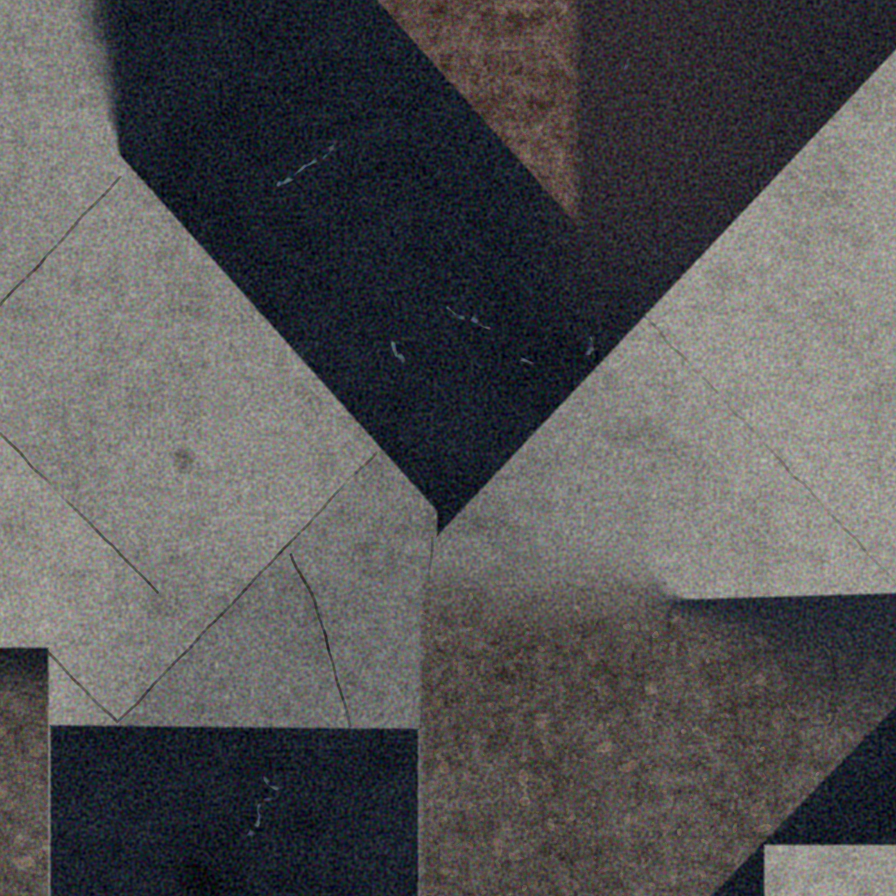
A WebGL 2 fragment shader for this texture:

```glsl
#version 300 es
precision highp float;
uniform vec2 u_resolution;
out vec4 outColor;

const vec3 STONE_LIGHT = vec3(0.59, 0.58, 0.555);
const vec3 STONE_GREY = vec3(0.43, 0.43, 0.425);
const vec3 NAVY = vec3(0.12, 0.145, 0.19);
const vec3 INK = vec3(0.07, 0.09, 0.125);
const vec3 UMBER = vec3(0.195, 0.175, 0.195);
const vec3 TERRAZZO = vec3(0.315, 0.29, 0.275);
const vec3 RUST = vec3(0.34, 0.275, 0.255);
const vec3 CHIP = vec3(0.51, 0.44, 0.38);
const vec3 SCUFF = vec3(0.40, 0.47, 0.51);
const vec2 KNEE = vec2(0.134, 0.827);
const vec2 TIP = vec2(0.488, 0.402);
const float EDGE = 0.0022;
const float GRAIN_SCALE = 250.0;
const float GRAIN = 0.23;
const float CHIP_SCALE = 34.0;

// Segments as start.xy, end.xy
const vec4 JOINTS[8] = vec4[8](
  vec4(0, 0.659, 0.134, 0.802), vec4(0, 0.516, 0.176, 0.339),
  vec4(0.052, 0.273, 0.13, 0.193), vec4(0.13, 0.193, 0.42, 0.495),
  vec4(0.325, 0.381, 0.352, 0.329), vec4(0.352, 0.329, 0.391, 0.19),
  vec4(0.482, 0.4, 0.47, 0.187), vec4(0.719, 0.648, 1, 0.349));
const vec4 SCUFFS[9] = vec4[9](
  vec4(0.438, 0.617, 0.444, 0.6), vec4(0.444, 0.6, 0.451, 0.605),
  vec4(0.5, 0.651, 0.548, 0.637), vec4(0.655, 0.618, 0.657, 0.608),
  vec4(0.575, 0.6, 0.596, 0.59), vec4(0.69, 0.916, 0.707, 0.932),
  vec4(0.31, 0.795, 0.375, 0.835), vec4(0.298, 0.135, 0.315, 0.12),
  vec4(0.278, 0.06, 0.3, 0.11));

vec2 hash2(vec2 p) {
  vec3 q = fract(p.xyx * vec3(0.1031, 0.1030, 0.0973));
  q += dot(q, q.yzx + 33.33);
  return fract((q.xx + q.yz) * q.zy);
}

float corner(vec2 i, vec2 f, vec2 c) {
  float a = 6.2832 * hash2(i + c).x;
  return dot(vec2(cos(a), sin(a)), f - c);
}

float noise(vec2 p) {
  vec2 i = floor(p), f = p - i, u = f * f * (3.0 - 2.0 * f);
  return mix(mix(corner(i, f, vec2(0)), corner(i, f, vec2(1, 0)), u.x),
             mix(corner(i, f, vec2(0, 1)), corner(i, f, vec2(1)), u.x), u.y);
}

vec2 noise2(vec2 p) { return vec2(noise(p), noise(p + 50.0)); }

float fbm(vec2 p) {
  float sum = 0.0, amp = 0.6;
  for (int i = 0; i < 5; i++) { sum += amp * noise(p); p = p * 2.03 + 17.3; amp *= 0.65; }
  return sum;
}

float fill(float d, float w) { return smoothstep(-w, w, d); }

// Signed distance to a line, positive to the left of a -> b
float side(vec2 p, vec2 a, vec2 b) {
  vec2 d = normalize(b - a), q = p - a;
  return d.x * q.y - d.y * q.x;
}

float segment(vec2 p, vec4 s) {
  vec2 q = p - s.xy, d = s.zw - s.xy;
  return length(q - d * clamp(dot(q, d) / dot(d, d), 0.0, 1.0));
}

// Scattered rotated flecks
float chips(vec2 p) {
  float m = 0.0, rough = 0.3 * noise(p * 3.0);
  for (int k = 0; k < 9; k++) {
    vec2 cell = floor(p) + vec2(k % 3 - 1, k / 3 - 1);
    vec2 h = hash2(cell), r = hash2(cell + 71.0), q = p - cell - h;
    float a = 6.2832 * r.x, size = mix(0.12, 0.52, r.y * r.y);
    q = mat2(cos(a), sin(a), -sin(a), cos(a)) * q * vec2(1.0, 1.7);
    m = max(m, (1.0 - smoothstep(size * 0.5, size, length(q) + rough)) * h.x);
  }
  return m;
}

void main() {
  vec2 p = gl_FragCoord.xy / u_resolution;
  float cloud = fbm(p * 6.0), mottle = fbm(p * vec2(22, 30) + 9.0), pits = fbm(p * 65.0 + 31.0);
  float flecks = max(chips(p * CHIP_SCALE), 0.6 * chips(p * CHIP_SCALE * 1.9 + 40.0));

  // Stone slabs, stains and joints
  float lowSlab = fill(-side(p, JOINTS[3].xy, JOINTS[3].zw), EDGE);
  float outer = fill(-side(p, JOINTS[1].xy, JOINTS[1].zw), EDGE) * smoothstep(0.2, 0.1, p.x);
  float tone = mix(0.62, 0.25, lowSlab) + 0.3 * outer;
  tone -= 0.35 * smoothstep(0.45, 0.25, p.y) * smoothstep(0.04, 0.12, p.x);
  float rightTone = 0.15 + 0.85 * smoothstep(0.03, 0.42, distance(p, TIP));
  tone = mix(tone, rightTone, smoothstep(0.46, 0.5, p.x));
  vec3 stone = mix(STONE_GREY, STONE_LIGHT, clamp(tone, 0.0, 1.0));
  stone += 0.09 * (cloud + mottle) + 0.1 * pits;
  stone -= 0.11 * smoothstep(0.08, 0.5, mottle + 0.5 * cloud) * (0.6 + pits);
  stone -= 0.13 * smoothstep(0.018, 0.004, distance(p, vec2(0.206, 0.487)));
  vec2 wobble = p + 0.003 * noise2(p * 35.0);
  float joint = 0.0;
  for (int i = 0; i < 8; i++)
    joint = max(joint, (i < 6 ? 0.22 : 0.11) * smoothstep(0.0026, 0.0004, segment(wobble, JOINTS[i])));
  stone -= joint * clamp(0.8 + 1.2 * noise(p * 30.0), 0.3, 1.1);

  // Polished dark stone with broken scuffs
  vec3 dark = mix(INK, NAVY, clamp(0.5 + 0.8 * cloud + 0.7 * mottle, 0.0, 1.0));
  float warm = smoothstep(0.57, 0.67, p.x) * smoothstep(0.55, 0.85, p.y);
  dark = mix(dark, UMBER, warm * (1.0 - 0.5 * smoothstep(0.7, 1.0, p.x))) + 0.05 * pits;
  float blot = smoothstep(0.06, 0.0, distance(p, vec2(0.23, 0.03)));
  dark *= 1.0 - 0.6 * blot * fill(mottle, 0.2);
  float scuff = 1.0;
  vec2 bent = p + 0.012 * noise2(p * 45.0);
  for (int i = 0; i < 9; i++) scuff = min(scuff, segment(bent, SCUFFS[i]));
  dark = mix(dark, SCUFF, 0.8 * smoothstep(0.004, 0.0006, scuff) * smoothstep(-0.23, 0.27, noise(p * 110.0)));

  // Chevron and its rust wedge
  float rise = side(p, TIP, vec2(1, 0.945));
  float fall = max(side(p, KNEE, vec2(0.492, 0.425)), p.x - TIP.x);
  float high = smoothstep(0.82, 0.95, p.y);
  float haze = fill(0.02 * mottle * high - side(p, KNEE, vec2(0.1, 1)), mix(EDGE, 0.03, high));
  vec3 rust = RUST + 0.15 * (mottle + pits) + 0.5 * flecks * (CHIP - RUST);
  float wedge = fill(side(p, vec2(0.4206, 1), vec2(0.6406, 0.753)), EDGE) * fill(0.643 - p.x, 0.012);
  vec3 color = mix(stone, mix(dark, rust, wedge), fill(min(rise, fall), EDGE) * haze);

  // Terrazzo, shaded below its right-hand edge
  vec3 terrazzo = TERRAZZO + 0.1 * (mottle + cloud) + 0.13 * pits + 0.7 * flecks * (CHIP - TERRAZZO);
  float crisp = smoothstep(0.7, 0.77, p.x);
  float top = mix(0.342 + 0.04 * cloud + 0.05 * pits, 0.308 + 0.03 * p.x, crisp);
  float reach = mix(0.02, 0.13, smoothstep(0.75, 1.0, p.x));
  float depth = max(top - p.y, 0.0) / reach;
  vec3 shaded = mix(terrazzo, NAVY, 0.9 * crisp * exp(-depth * depth));
  color = mix(color, shaded, fill(top - p.y, mix(0.055, EDGE, crisp)) * fill(p.x - 0.47, 0.005));
  color = mix(color, dark, fill(side(p, vec2(1, 0.212), vec2(0.794, 0)), EDGE));
  color = mix(color, STONE_LIGHT + 0.1 * (mottle + pits), fill(min(p.x - 0.853, 0.057 - p.y), EDGE));

  // Lower-left strip and dark block
  vec3 strip = mix(terrazzo, INK, 0.85 * smoothstep(0.205, 0.275, p.y));
  color = mix(color, strip, fill(min(0.054 - p.x, 0.277 - p.y), EDGE));
  float block = min(min(p.x - 0.056, 0.467 - p.x), 0.191 - 0.01 * p.x - p.y);
  color = mix(color, dark, fill(block, EDGE));
  color += 0.06 * smoothstep(0.003, 0.0, abs(block)) * step(p.y, 0.185);

  // Coloured grain
  vec2 g = p * GRAIN_SCALE;
  vec3 grain = vec3(noise2(g), noise(g + 277.3));
  color += GRAIN * (0.75 * grain + 0.35 * noise(g * 0.8 + 53.1));
  outColor = vec4(clamp(color, 0.0, 1.0), 1);
}
```
